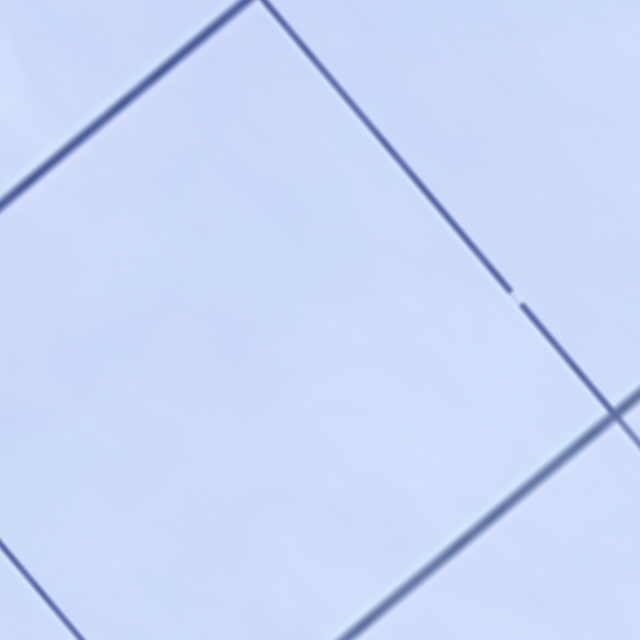
This texture is drawn by a WebGL 1 fragment shader. Its source:

```glsl
precision highp float;
// Pale blue glazed square tiles, set diagonally, with soft navy joints and faint cloudy streaks.
uniform vec2 u_resolution;

float hash(vec2 p) {
  return fract(sin(dot(p, vec2(12.99, 78.23))) * 4375.85);
}

// Layered, warped sines, roughly -1 to 1
float clouds(vec2 p) {
  float sum = 0.0, amp = 0.5;
  for (int i = 0; i < 5; i++) {
    p += 0.6 * sin(p.yx * 1.3 + float(i) * 1.7);
    sum += amp * sin(p.x + 0.8) * sin(p.y + 2.1);
    p = mat2(1.5, 1.1, -1.1, 1.5) * p + 3.7;
    amp *= 0.6;
  }
  return sum;
}

// Blurred stroke at signed distance d
float stroke(float d, float halfWidth) {
  return 1.0 - smoothstep(0.0, halfWidth, abs(d));
}

// Narrow band of glow beside a joint
float halo(float d, float offset, float spread) {
  float x = (d - offset) / spread;
  return exp(-x * x);
}

// Cellular noise stretched into short, thin flecks
float flecks(vec2 p) {
  vec2 id = floor(p);
  float nearest = 1.0;
  for (int j = -1; j <= 1; j++) {
    for (int i = -1; i <= 1; i++) {
      vec2 n = id + vec2(float(i), float(j));
      vec2 seed = vec2(hash(n), hash(n + 41.3));
      nearest = min(nearest, length(n + seed - p));
    }
  }
  return 1.0 - smoothstep(0.0, 0.7, nearest);
}

void main() {
  vec2 uv = gl_FragCoord.xy / u_resolution;

  // Tile coordinates: x crosses the thin joints, y crosses the thick ones
  vec2 pitch = vec2(0.863, 0.866);
  vec2 tile = vec2(dot(uv, vec2(0.763, 0.646)) - 0.0975,
                   dot(uv, vec2(-0.640, 0.768)) + 0.345) / pitch;
  vec2 joint = floor(tile + 0.5);
  vec2 d = (tile - joint) * pitch;
  vec2 odd = mod(joint, 2.0);

  // Glaze: broad clouds, diagonal brushing and pale flecks
  vec2 brushed = vec2(dot(uv, vec2(0.82, -0.57)), dot(uv, vec2(0.57, 0.82)));
  float broad = clouds(uv * 5.0 + 1.0);
  float streaks = clouds(brushed * vec2(11.0, 26.0));
  float fleck = flecks(brushed * vec2(16.0, 40.0));
  float light = 0.38 + 0.45 * (0.6 * uv.x - uv.y + 0.2) + 0.38 * broad + 0.18 * streaks;
  vec3 color = mix(vec3(0.784, 0.843, 0.978), vec3(0.824, 0.884, 0.988), clamp(light, 0.0, 1.0));
  color += 0.003 * (fleck - 0.4);
  color += vec3(0.008, -0.002, 0.0) * clouds(uv * 8.0 + 7.0);

  // Worn, whiter glaze toward the upper left corner
  float worn = 1.0 - smoothstep(0.0, 0.4, length(uv - vec2(0.0, 0.93)));
  color += worn * vec3(0.026, 0.016, 0.004) * (0.7 + 0.7 * streaks);

  // Hairline scratch
  vec2 s = uv - vec2(0.87, 0.88);
  float scratch = stroke(dot(s, vec2(0.88, 0.48)), 0.005);
  color += 0.008 * scratch * (1.0 - smoothstep(0.03, 0.10, abs(s.y)));

  // Thin joint: one chipped spot, fainter past the crossing
  float chip = 1.0 - smoothstep(0.008, 0.020, abs(tile.y - 0.276));
  float strength = mix(0.78, 1.0, smoothstep(-0.012, 0.004, tile.y)) * (1.0 - 0.88 * chip);
  float thin = stroke(d.x, mix(0.0088, 0.0097, odd.x)) * strength;

  // Thick joint: alternately grey and navy
  float thick = stroke(d.y, mix(0.0158, 0.0145, odd.y));

  // Cool glints on one side, warm tint on the other
  color += vec3(0.008, 0.032, 0.006) * halo(d.y, 0.017, 0.006);
  color += vec3(0.024, 0.008, 0.002) * halo(d.y, -0.018, 0.006);
  color += vec3(0.016, 0.032, 0.008) * halo(d.x, -0.010, 0.004);
  color += 0.05 * chip * halo(d.x, 0.003, 0.005);

  // Joint colours with slight mottling along their length
  float mottle = 0.02 * sin(uv.x * 61.0 + 2.0 * sin(uv.y * 37.0));
  vec3 thinColor = vec3(0.36, 0.42, 0.65) + mottle;
  vec3 thickColor = mix(vec3(0.37, 0.44, 0.62), vec3(0.28, 0.35, 0.58), odd.y) + mottle;
  color = mix(color, thinColor, thin);
  color = mix(color, thickColor, thick * 0.96);

  gl_FragColor = vec4(clamp(color, 0.0, 1.0), 1.0);
}
```
